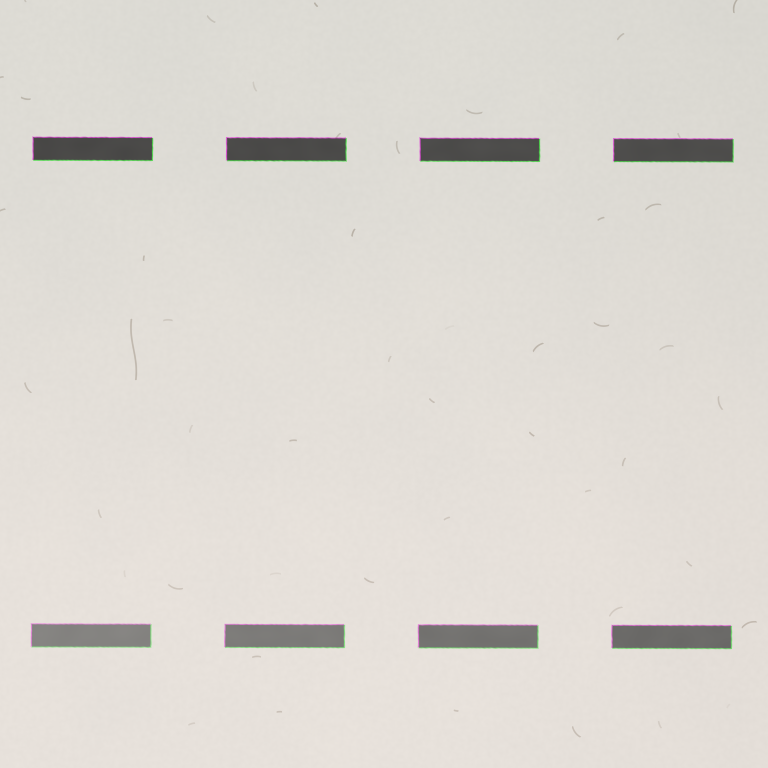
Write a Shadertoy shader that draws this pattern.

```glsl
// Two rows of four printed grey bars on warm, lightly fibrous paper.

#define COLUMNS 4.0
#define PITCH vec2(0.2520, 0.6337)        // spacing of the bars
#define FIRST_BAR vec2(0.1193, 0.1719)    // centre of the lower left bar
#define BAR_HALF vec2(0.0778, 0.0150)     // half width and half height
#define SKEW vec2(0.0035, -0.0024)        // slight tilt of columns and rows
#define FRINGE vec2(-0.0013, 0.0011)      // offset of the green ink layer
#define PAPER_TOP vec3(0.865, 0.858, 0.832)
#define PAPER_LOW vec3(0.905, 0.882, 0.858)
#define FIBRE_CELLS 11.0
#define FIBRE_SHARE 0.32
#define GRAIN 0.018

float hash(vec2 p) {
    vec3 q = fract(vec3(p.xyx) * 0.1031);
    q += dot(q, q.yzx + 33.33);
    return fract((q.x + q.y) * q.z);
}

vec2 gradientAt(vec2 cell) {
    float a = 6.2832 * hash(cell);
    return vec2(cos(a), sin(a));
}

float gradientNoise(vec2 p) {
    vec2 i = floor(p), f = fract(p);
    vec2 u = f * f * f * (f * (f * 6.0 - 15.0) + 10.0);
    vec2 e = vec2(0.0, 1.0);
    float a = dot(gradientAt(i), f);
    float b = dot(gradientAt(i + e.yx), f - e.yx);
    float c = dot(gradientAt(i + e.xy), f - e.xy);
    float d = dot(gradientAt(i + e.yy), f - e.yy);
    return mix(mix(a, b, u.x), mix(c, d, u.x), u.y);
}

float boxDistance(vec2 p, vec2 halfSize) {
    vec2 d = abs(p) - halfSize;
    return length(max(d, 0.0)) + min(max(d.x, d.y), 0.0);
}

// Column and row of the nearest bar
vec2 barIndex(vec2 p) {
    return clamp(round((p - FIRST_BAR) / PITCH), vec2(0.0), vec2(COLUMNS - 1.0, 1.0));
}

float barMask(vec2 p, float soft) {
    vec2 local = p - FIRST_BAR - PITCH * barIndex(p);
    float ragged = 0.0005 * gradientNoise(p * 210.0);
    return 1.0 - smoothstep(-soft, soft, boxDistance(local, BAR_HALF) + ragged);
}

// The lower row darkens to the right; the upper row is nearly even
float barTone(vec2 p) {
    vec2 id = barIndex(p);
    float across = id.x / (COLUMNS - 1.0);
    float tone = mix(mix(0.515, 0.415, across), mix(0.285, 0.300, across), id.y);
    return tone + 0.018 * gradientNoise(p * vec2(28.0, 45.0));
}

// Short, faint, bent fibres scattered over a jittered grid
float fibres(vec2 p, float soft) {
    vec2 home = floor(p * FIBRE_CELLS);
    float ink = 0.0;
    for (int y = -1; y <= 1; y++)
    for (int x = -1; x <= 1; x++) {
        vec2 cell = home + vec2(x, y);
        if (hash(cell + 71.0) > FIBRE_SHARE) continue;
        vec2 centre = (cell + vec2(hash(cell + 13.0), hash(cell + 29.0))) / FIBRE_CELLS;
        float a = 3.1416 * hash(cell + 43.0);
        vec2 q = mat2(cos(a), -sin(a), sin(a), cos(a)) * (p - centre);
        float reach = mix(0.002, 0.010, hash(cell + 57.0));
        q.y += 25.0 * q.x * q.x;
        float d = boxDistance(q, vec2(reach, 0.0002));
        ink += (1.0 - smoothstep(0.0, soft + 0.0007, d)) * mix(0.03, 0.17, hash(cell + 91.0));
    }
    return ink;
}

// One longer hair in the left half of the sheet
float hair(vec2 p, float soft) {
    vec2 q = p - vec2(0.174, 0.545);
    q.x += 0.0035 * sin(q.y * 55.0);
    float d = boxDistance(q, vec2(0.0002, 0.039));
    return (1.0 - smoothstep(0.0, soft + 0.0008, d)) * 0.15;
}

vec3 paper(vec2 p, float soft) {
    vec3 colour = mix(PAPER_LOW, PAPER_TOP, smoothstep(0.15, 1.0, p.y));
    colour -= 0.012 * smoothstep(0.6, 1.0, p.x);
    float mottle = gradientNoise(p * 6.0) + 0.5 * gradientNoise(p * 19.0 + 8.0);
    colour += mottle * vec3(0.009, 0.007, 0.005);
    float grain = gradientNoise(p * 120.0) + 0.6 * gradientNoise(p * 235.0 + 5.0);
    colour += GRAIN * 0.5 * grain;
    return colour - (fibres(p, soft) + hair(p, soft)) * vec3(0.9, 1.0, 1.1);
}

void mainImage(out vec4 fragColor, in vec2 fragCoord) {
    vec2 p = fragCoord / iResolution.xy;
    float soft = max(0.8 / min(iResolution.x, iResolution.y), 0.0008);

    // Straighten the slightly tilted print
    vec2 print = p - SKEW * (p.yx - FIRST_BAR.yx);

    // Misregistered layers leave magenta and green edges
    float mask = barMask(print, soft);
    float greenMask = barMask(print - FRINGE, soft);
    vec3 ink = barTone(print) * vec3(1.01, 1.0, 0.98);
    vec3 colour = mix(paper(p, soft), ink, vec3(mask, greenMask, mask));
    fragColor = vec4(colour, 1.0);
}
```
